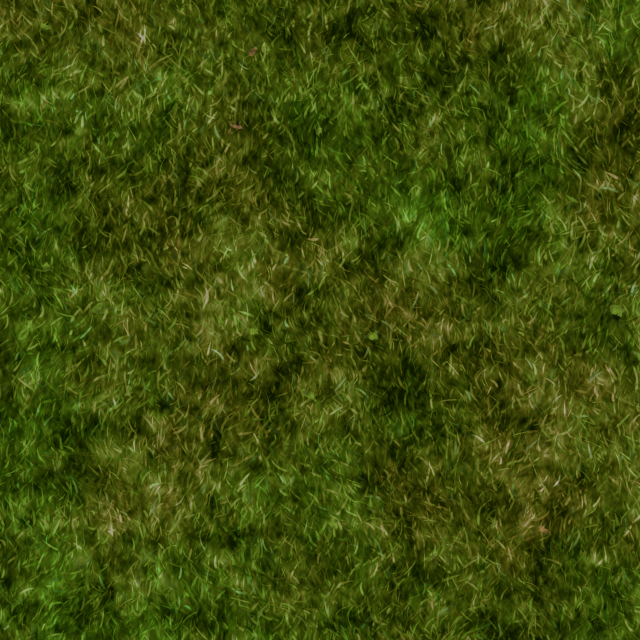
Write a Shadertoy shader that draws this texture.

```glsl
// Rough lawn seen from above: tangled grass blades, dry patches and a few fallen leaves.
#define LAYERS 11
#define BLADE_CELL 0.021
#define BLADE_WIDTH 0.0016
#define SOFTNESS 0.0014
#define LEAN_SPREAD 1.2
#define BLADE_OPACITY 0.76
#define CLUMP_CONTRAST 1.75
#define STREAK_CONTRAST 0.55
#define DRYNESS 0.48
#define BRIGHTNESS 0.17
#define LEAF_CELL 0.11
#define LEAF_CHANCE 0.22

vec4 hash4(vec2 p) {
    vec4 k = vec4(dot(p, vec2(127.1, 311.7)), dot(p, vec2(269.5, 183.3)),
                  dot(p, vec2(419.2, 371.9)), dot(p, vec2(71.3, 157.9)));
    return fract(sin(k) * 43758.5453);
}

float noise(vec2 p) {
    vec2 i = floor(p), f = fract(p);
    f = f * f * (3.0 - 2.0 * f);
    float low = mix(hash4(i).x, hash4(i + vec2(1, 0)).x, f.x);
    float high = mix(hash4(i + vec2(0, 1)).x, hash4(i + vec2(1, 1)).x, f.x);
    return mix(low, high, f.y);
}

float fbm(vec2 p) {
    float sum = 0.0, amp = 0.5;
    for (int i = 0; i < 4; i++) {
        sum += amp * noise(p);
        p = mat2(1.6, 1.2, -1.2, 1.6) * p + 7.3;
        amp *= 0.5;
    }
    return sum / 0.9375;
}

// Gently curved, tapering blade centred on the origin: x = coverage, y = shade around it
vec2 blade(vec2 p, float angle, float halfLength, float bend, float width) {
    float c = cos(angle), s = sin(angle);
    p = vec2(c * p.x - s * p.y, s * p.x + c * p.y);
    float along = p.y / halfLength;
    float across = abs(p.x - bend * halfLength * (along * along - 0.3));
    float taper = width * sqrt(max(1.0 - along * along, 0.0)) * (1.0 - 0.35 * along);
    float ends = 1.0 - smoothstep(0.5, 1.0, abs(along));
    float edge = across - taper;
    return ends * (1.0 - smoothstep(vec2(-SOFTNESS, 0.0), vec2(SOFTNESS, 0.003), vec2(edge)));
}

// Surface state: x = tone, y = dryness, z = cool blue-green tint
vec3 addBlades(vec3 state, vec2 uv, float layer, float dryPatch, float patchLean) {
    vec2 p = uv / BLADE_CELL + layer * vec2(0.37, 0.61);
    vec2 cell = floor(p);
    float height = layer / float(LAYERS);
    for (int y = -1; y <= 1; y++)
    for (int x = -1; x <= 1; x++) {
        vec2 id = cell + vec2(x, y);
        vec4 shape = hash4(id + layer * 41.0);
        vec4 look = hash4(id + layer * 29.0 + 211.0);
        vec2 offset = (p - id - shape.xy) * BLADE_CELL;
        float swing = shape.z * 2.0 - 1.0;
        float angle = swing * (0.35 + 0.65 * abs(swing)) * LEAN_SPREAD + patchLean;
        float halfLength = BLADE_CELL * mix(0.3, 0.98, shape.w);
        float width = BLADE_WIDTH * mix(0.4, 1.4, look.x);
        vec2 cover = blade(offset, angle, halfLength, 0.6 * (look.y - 0.5), width);
        float tone = 0.05 + 0.60 * look.z + 0.46 * pow(look.z, 5.0) + 0.08 * height;
        float dry = dryPatch + 0.8 * (look.w - 0.5);
        float cool = step(0.94, fract(look.w * 17.0));
        state.x *= 1.0 - 0.13 * cover.y;
        state = mix(state, vec3(tone, dry, cool), cover.x * BLADE_OPACITY);
    }
    return state;
}

// Fine fibres in three fixed directions, each ruling its own small patches
float streaks(vec2 uv) {
    vec2 p = uv + 0.008 * vec2(noise(uv * 50.0), noise(uv * 50.0 + 19.0));
    float upright = noise(p * vec2(220.0, 75.0));
    float rising = noise(mat2(0.8, 0.6, -0.6, 0.8) * p * vec2(1.0) * 75.0 * vec2(1.0) + 5.0);
    vec2 left = mat2(0.8, 0.6, -0.6, 0.8) * p;
    vec2 right = mat2(0.8, -0.6, 0.6, 0.8) * p;
    float slanted = mix(noise(left * vec2(210.0, 80.0)), noise(right * vec2(210.0, 80.0)),
                        smoothstep(0.35, 0.65, noise(uv * 33.0 + 71.0)));
    return 0.4 * upright + 0.4 * slanted + 0.2 * rising - 0.5;
}

vec3 grassColor(vec3 state) {
    float t = clamp(state.x, 0.0, 1.3);
    vec3 base = vec3(0.05 + 0.33 * t + 0.06 * t * t,
                     0.09 + 0.38 * t + 0.04 * t * t,
                     0.17 * pow(t, 2.9));
    vec3 tint = mix(vec3(0.80, 1.03, 0.7), vec3(1.22, 0.95, 1.7), clamp(state.y, 0.0, 1.0));
    return base * tint + state.z * t * vec3(-0.04, 0.05, 0.13);
}

// Scattered clover and withered leaves with torn outlines
vec3 addLeaves(vec3 color, vec2 uv) {
    vec2 p = uv / LEAF_CELL;
    vec2 id = floor(p);
    vec4 rnd = hash4(id + 503.0);
    vec4 look = hash4(id + 709.0);
    vec2 d = (p - id - mix(vec2(0.25), vec2(0.75), rnd.xy)) * LEAF_CELL;
    d.y *= mix(1.0, 1.6, look.x);
    float ragged = 0.026 * (fbm(uv * 95.0) - 0.5);
    float radius = mix(0.005, 0.012, look.y);
    float cover = 1.0 - smoothstep(-0.003, 0.002, length(d) + ragged - radius);
    vec3 leaf = mix(vec3(0.40, 0.50, 0.15), vec3(0.56, 0.40, 0.27), step(0.78, look.z));
    leaf *= 0.55 + 0.9 * noise(uv * 150.0);
    return mix(color, leaf, cover * step(rnd.z, LEAF_CHANCE) * 0.7);
}

void mainImage(out vec4 fragColor, in vec2 fragCoord) {
    vec2 uv = fragCoord / iResolution.y;

    // Broad patches of dryness and lean, smaller clumps of light and shade
    float dryPatch = DRYNESS + 1.15 * (fbm(uv * 6.5 + 3.7) - 0.5);
    float patchLean = 1.2 * (noise(uv * 11.0 + 17.0) - 0.5);
    float clump = 0.28 * fbm(uv * 8.0 + 53.0) + 0.36 * fbm(uv * 24.0 + 31.0)
                + 0.36 * fbm(uv * 55.0 + 11.0) - 0.5;

    // Dark soil and thatch, then blades from bottom to top
    vec3 state = vec3(0.1 + 0.4 * noise(uv * 150.0), dryPatch, 0.0);
    for (int i = 0; i < LAYERS; i++)
        state = addBlades(state, uv, float(i), dryPatch, patchLean);

    state.x += CLUMP_CONTRAST * clump + STREAK_CONTRAST * streaks(uv) + BRIGHTNESS;
    vec3 color = addLeaves(grassColor(state), uv);
    fragColor = vec4(clamp(color, 0.0, 1.0), 1.0);
}
```
